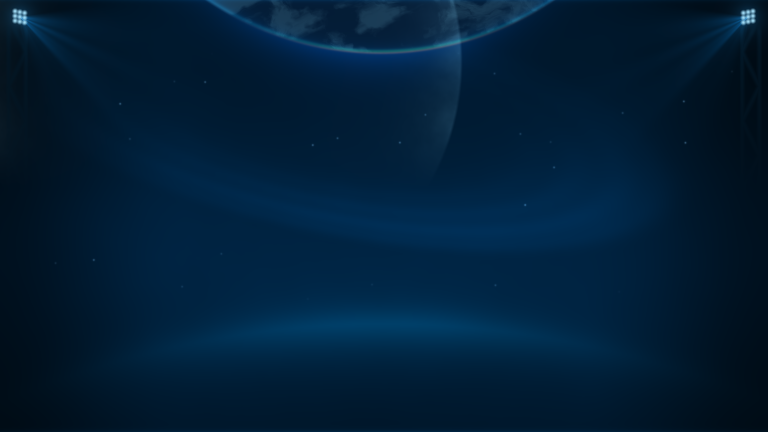
This background is drawn by a Shadertoy shader. Its source:

```glsl
float hash(vec2 p) {
    p = fract(p * vec2(0.1031, 0.1137));
    p += dot(p, p.yx + 33.33);
    return fract((p.x + p.y) * p.x * 17.0);
}

float noise(vec2 p) {
    vec2 i = floor(p), f = fract(p);
    f = f * f * (3.0 - 2.0 * f);
    return mix(mix(hash(i), hash(i + vec2(1, 0)), f.x),
               mix(hash(i + vec2(0, 1)), hash(i + vec2(1, 1)), f.x), f.y);
}

float fbm(vec2 p) {
    float sum = 0.0, amp = 0.5;
    for (int i = 0; i < 5; i++) {
        sum += amp * noise(p);
        p = mat2(1.6, 1.2, -1.2, 1.6) * p + 7.3;
        amp *= 0.5;
    }
    return sum;
}

vec3 space(vec2 p) {
    float level = mix(0.082, 0.138, exp(-pow((p.y - 0.42) / 0.3, 2.0)));
    level *= 1.0 - 0.54 * smoothstep(0.45, 0.92, abs(p.x));
    level *= 0.94 + 0.12 * fbm(p * 4.0 + 20.0);
    return level * vec3(0.01, 1.0, 1.86);
}

// Broad tilted ring: soft body with faint concentric lanes
float galaxyRing(vec2 p) {
    vec2 d = p - vec2(-0.125, 0.722);
    vec2 q = mat2(0.978, 0.208, -0.208, 0.978) * d;
    float r = length(q / vec2(0.764, 0.245));
    float band = smoothstep(0.4, 0.93, r) * (1.0 - smoothstep(0.93, 1.14, r));
    float lanes = 0.9 + 0.1 * sin(r * 44.0);
    float lower = mix(0.25, 1.0, smoothstep(0.12, -0.12, q.y));
    return band * lanes * lower * smoothstep(-1.1, 0.1, p.x);
}

float stars(vec2 p) {
    vec2 cell = floor(p * 14.0);
    vec2 spot = 0.2 + 0.6 * vec2(hash(cell + 3.1), hash(cell + 41.7));
    float d = length(fract(p * 14.0) - spot) / 14.0;
    float power = step(0.86, hash(cell + 90.0)) * (0.15 + 0.6 * hash(cell + 63.0));
    return power * exp(-d * d / 0.000006) * smoothstep(0.28, 0.4, p.y) * smoothstep(0.9, 0.8, p.y);
}

// Planet hanging over the top edge, with a prismatic rim
vec3 planet(vec3 col, vec2 p, float px) {
    float h = length(p - vec2(-0.009, 1.6)) - 0.722;
    float halo = exp(-max(h, 0.0) / 0.05) * exp(-pow((p.x + 0.05) / 0.36, 2.0));
    col += halo * vec3(0.0, 0.11, 0.27);
    float land = fbm(vec2(p.x * 13.0, p.y * 26.0) + 2.5 * fbm(p * 10.0));
    vec3 surface = mix(vec3(0.015, 0.11, 0.21), vec3(0.1, 0.23, 0.33), smoothstep(0.38, 0.7, land));
    surface += vec3(0.0, 0.07, 0.13) * exp(h / 0.015);
    col = mix(col, surface, smoothstep(0.002 + px, -0.002 - px, h));
    float warm = exp(-pow((p.x - 0.03) / 0.26, 2.0));
    col += vec3(0.0, 0.07, 0.1) * exp(-pow((h + 0.004) / 0.005, 2.0));
    col += warm * vec3(0.03, 0.12, 0.0) * exp(-pow((h + 0.003) / 0.004, 2.0));
    return col + warm * vec3(0.2, 0.05, -0.02) * exp(-pow((h - 0.001) / 0.003, 2.0));
}

float moonCrescent(vec2 p, float px) {
    float h = length(p - vec2(-0.391, 0.856)) - 0.57;
    float light = smoothstep(0.002 + px, -0.002 - px, h) * exp(min(h, 0.0) / 0.06);
    return light * smoothstep(0.56, 0.74, p.y) * (0.55 + 0.9 * fbm(p * 22.0));
}

// Lattice tower, lamp cluster and beams, seen from the nearer side
vec3 floodlight(vec3 col, vec2 p, float px) {
    float fade = smoothstep(0.5, 0.85, p.y) * (1.0 - smoothstep(0.92, 0.95, p.y));
    float brace = abs(fract(p.y / 0.16) - 0.5) * 2.0;
    float truss = min(abs(p.x - 0.829), abs(p.x - 0.869));
    truss = min(truss, abs(p.x - mix(0.829, 0.869, brace)) * 0.85);
    float tower = smoothstep(0.007 + px, 0.002 - px, truss);
    tower *= smoothstep(0.822, 0.826, p.x) * smoothstep(0.877, 0.873, p.x);
    col = mix(col, vec3(0.01, 0.085, 0.14), tower * fade * 0.8);

    // Beams fan inward and down
    vec2 d = vec2(0.843, 0.961) - p;
    float r = length(d), angle = atan(d.y, d.x);
    float rays = 0.35 + 0.65 * noise(vec2(angle * 9.0, 4.0));
    float cone = smoothstep(-0.2, 0.2, angle) * (1.0 - smoothstep(0.8, 1.6, angle));
    col += vec3(0.012, 0.25, 0.42) * rays * cone * exp(-r / 0.105);
    col += vec3(0.06, 0.24, 0.36) * exp(-r / 0.022);
    for (int i = 0; i < 9; i++) {
        vec2 slot = vec2(i % 3, i / 3) - 1.0;
        vec2 bulb = vec2(0.843, 0.961) + slot * 0.011 + vec2(0.0, slot.x * 0.002);
        float lamp = length(p - bulb);
        col = mix(col, vec3(0.62, 0.85, 0.95), smoothstep(0.0065 + px, 0.0025 - px, lamp));
    }
    return col;
}

// Curved stage horizon
vec3 horizon(vec3 col, vec2 p) {
    float h = p.y - 0.25 + 0.23 * p.x * p.x;
    float spread = h > 0.0 ? 0.042 : 0.055;
    float glow = exp(-pow(abs(h) / spread, 1.4)) * exp(-p.x * p.x * 4.2);
    float haze = exp(-h * h / 0.02) * exp(-p.x * p.x * 3.0);
    return col + glow * vec3(0.0, 0.105, 0.15) + haze * vec3(0.0, 0.022, 0.035);
}

void mainImage(out vec4 fragColor, in vec2 fragCoord) {
    float px = 1.0 / iResolution.y;
    vec2 p = (fragCoord - vec2(0.5 * iResolution.x, 0.0)) * px;
    vec3 col = space(p);
    col += galaxyRing(p) * vec3(0.0, 0.046, 0.083);
    col += stars(p) * vec3(0.25, 0.34, 0.4);
    col = horizon(col, p);
    col = planet(col, p, px);
    col += moonCrescent(p, px) * vec3(0.085, 0.12, 0.13);
    col = floodlight(col, vec2(abs(p.x), p.y), px);
    float border = exp(-min(p.y, 1.0 - p.y) / 0.004);
    col += border * vec3(0.0, 0.07, 0.12) * (1.0 - 0.6 * abs(p.x));
    fragColor = vec4(clamp(col, 0.0, 1.0), 1.0);
}
```
